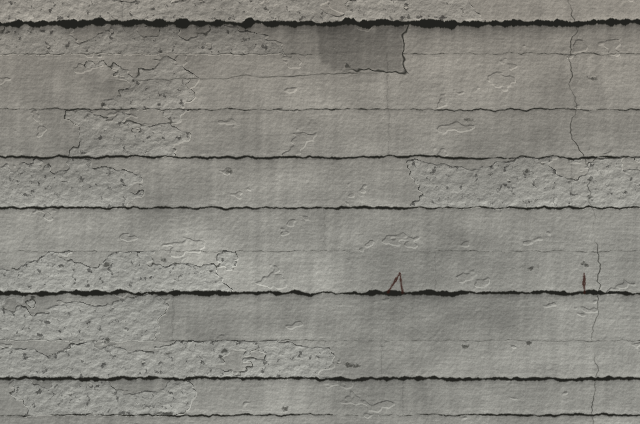
Give the GLSL for this texture, as a Shadertoy shader.

```glsl
#define BOARDS 11
#define CONCRETE vec3(.542, .535, .512)
#define PALE vec3(.625, .628, .605)
#define SHADOW vec3(.135, .135, .12)
#define RUST vec3(.20, .11, .09)
#define RELIEF .66
#define LIGHT_STEP vec2(-.0013, .003)
#define STAIN .36

// Per board, top down: lower seam height, seam strength, spall start, spall end.
// A start beyond the end leaves the middle intact and spalls both sides.
const vec4 BOARD[BOARDS] = vec4[BOARDS](
    vec4(.945, 1., -.2, 1.1), vec4(.873, .2, -.1, .62), vec4(.742, .3, .26, .40),
    vec4(.629, .45, .17, .42), vec4(.510, .5, .96, .31), vec4(.408, .15, 9., 9.5),
    vec4(.309, .75, -.1, .54), vec4(.197, .15, -.1, .39), vec4(.107, .7, -.1, .78),
    vec4(.021, .45, .04, .42), vec4(-.05, 0., 9., 9.5));

vec2 hash2(vec2 c) {
    vec3 q = fract(c.xyx * vec3(.1031, .1030, .0973));
    q += dot(q, q.yzx + 33.33);
    return fract((q.xx + q.yz) * q.zy) * 2. - 1.;
}
float noise(vec2 p) {
    vec2 c = floor(p), f = p - c, u = f * f * f * (f * (f * 6. - 15.) + 10.);
    vec2 e = vec2(0, 1);
    return mix(mix(dot(hash2(c), f), dot(hash2(c + e.yx), f - e.yx), u.x),
               mix(dot(hash2(c + e), f - e), dot(hash2(c + 1.), f - 1.), u.x), u.y);
}
float fbm(vec2 p) {
    float sum = 0., amp = .6;
    for (int i = 0; i < 4; i++, amp *= .55) {
        sum += amp * noise(p);
        p = mat2(1.6, 1.2, -1.2, 1.6) * p + 7.3;
    }
    return sum;
}
float seamY(int i, float x) {
    float row = float(i) * 7.37 + .4;
    return BOARD[i].x + .003 * noise(vec2(x * 4., row)) + .011 * fbm(vec2(x * 27., row));
}
int boardAt(vec2 p) {
    int k = 0;
    for (int i = 0; i < BOARDS - 1; i++) if (p.y < seamY(i, p.x)) k = i + 1;
    return k;
}
// Coverage of a line with half width w at distance d
float stroke(float d, float w) {
    float px = 1. / iResolution.y;
    return 1. - smoothstep(w - px, w + px, abs(d));
}
float slabDistance(vec2 p) {
    vec2 q = abs(p - vec2(.85, .885)) - vec2(.105, .05);
    return max(q.x, q.y) + .07 * fbm(p * 9.);
}
// Positive where the board face has broken away
float spall(vec2 p, int k) {
    vec4 b = BOARD[k];
    float top = k > 0 ? BOARD[k - 1].x : 1.03;
    float side = b.z < b.w ? min(p.x - b.z, b.w - p.x) : max(p.x - b.z, b.w - p.x);
    float d = min(side, top - .014 - p.y) + .17 * fbm(p * vec2(8., 12.));
    return min(d, slabDistance(p));
}
float height(vec2 p) {
    float broken = smoothstep(-.002, .003, spall(p, boardAt(p)));
    float face = .38 * fbm(p * 95.) + .12 * fbm(p * vec2(12., 150.));
    float rubble = 1.05 * fbm(p * vec2(44., 54.)) - .4;
    float chips = .4 * smoothstep(.2, .24, fbm(p * vec2(8., 13.) + 9.));
    return mix(face - chips, rubble, broken);
}
float segment(vec2 p, vec2 a, vec2 b) {
    vec2 ab = b - a;
    return length(p - a - ab * clamp(dot(p - a, ab) / dot(ab, ab), 0., 1.));
}

void mainImage(out vec4 fragColor, in vec2 fragCoord) {
    vec2 p = fragCoord / iResolution.y;
    int k = boardAt(p);
    float rim = spall(p, k), broken = smoothstep(-.002, .003, rim);
    vec2 rnd = hash2(vec2(float(k) + 3., 17.));
    float wear = noise(p * 21.), grit = fbm(p * 60.);

    // Board tone, stains and faint butt joints
    vec3 col = CONCRETE * (1. + .04 * rnd.x + STAIN * fbm(p * vec2(2.5, 4.))
             + .16 * fbm(p * vec2(8., 22.)) + .1 * noise(p * vec2(60., 7.)) * (1. - broken));
    col *= mix(vec3(1.01, 1.02, 1.02), vec3(.98, .96, .94), smoothstep(.3, 1., p.y));
    col = mix(col, PALE, broken * mix(.45, .1, smoothstep(.3, .8, p.y)));
    col *= 1. - .12 * stroke(p.x - .8 - .55 * rnd.y - .012 * grit, .001);

    // Raking light and crumbled hollows
    float slope = height(p) - height(p + LIGHT_STEP);
    col *= 1. + RELIEF * clamp(slope, -.95, .3);
    col *= 1. - .4 * broken * smoothstep(.12, .38, grit);

    // Dark repair slab, cracked on its lower right edge
    float slab = slabDistance(p), inside = 1. - smoothstep(-.012, .004, slab);
    col *= 1. - .17 * inside;
    float dark = .8 * stroke(slab, .002) * smoothstep(0., .05, p.x - p.y + .035);

    // Ragged spall rims, darkest along the top
    dark = max(dark, .75 * stroke(rim, .0012) * smoothstep(-.05, .3, wear - .5 * slope));

    // Seams: broken gap, shade below, pale lip above
    for (int i = 0; i < BOARDS; i++) {
        float d = p.y - seamY(i, p.x), b = BOARD[i].y, row = float(i) * 3.7 + .3;
        float swell = 2. * (1. - b) * noise(vec2(p.x * 4., row)) + 1.3 * fbm(vec2(p.x * 38., row));
        float s = b * clamp(1. + swell, 0., 1.4), keep = 1. - inside * step(b, .5);
        float gap = smoothstep(.02, .45, s + .35 * grit);
        dark = max(dark, keep * gap * stroke(d, .0004 + .0058 * s * s));
        col *= 1. - .5 * s * keep * exp(-abs(d) / (.003 + .011 * b * b)) * step(d, 0.);
        col *= 1. + .1 * s * exp(-abs(d - .009) / .005);
    }

    // Long vertical crack and a slanted hairline
    float crackX = 1.405 - .055 * smoothstep(.5, .75, p.y) + .05 * fbm(vec2(p.y * 13., 2.3));
    dark = max(dark, clamp(.5 + 1.3 * wear, 0., .8) * stroke(p.x - crackX, .0008));
    float hairY = .802 + .03 * p.x + .014 * fbm(vec2(p.x * 14., 5.6));
    float span = smoothstep(.2, .35, p.x) * (1. - smoothstep(.85, .92, p.x));
    dark = max(dark, clamp(.45 + wear, 0., .7) * span * stroke(p.y - hairY, .0008));

    // Scattered gouges, one chance per cell
    vec2 grid = p * vec2(7., 9.), r = hash2(floor(grid) + 41.);
    vec2 g = (fract(grid) - .5 - .3 * r) / vec2(7., 9.);
    float gouge = length(g * vec2(.6 + .3 * r.y, 1.)) + .014 * grit;
    dark = max(dark, .55 * step(.6, r.x) * (1. - smoothstep(.001, .007, gouge)));
    col = mix(col, SHADOW, clamp(dark, 0., 1.));

    // Rusted iron stubs
    for (int i = 0; i < 3; i++) {
        vec2 top = vec2(i < 2 ? .943 : 1.378, .355);
        vec2 foot = top + vec2(i == 0 ? -.028 : .006 * float(2 - i), -.045);
        float d = segment(p, top, foot) + .006 * grit;
        col = mix(col, RUST, .8 * stroke(d, .0024));
    }
    fragColor = vec4(clamp(col, 0., 1.), 1.);
}
```
